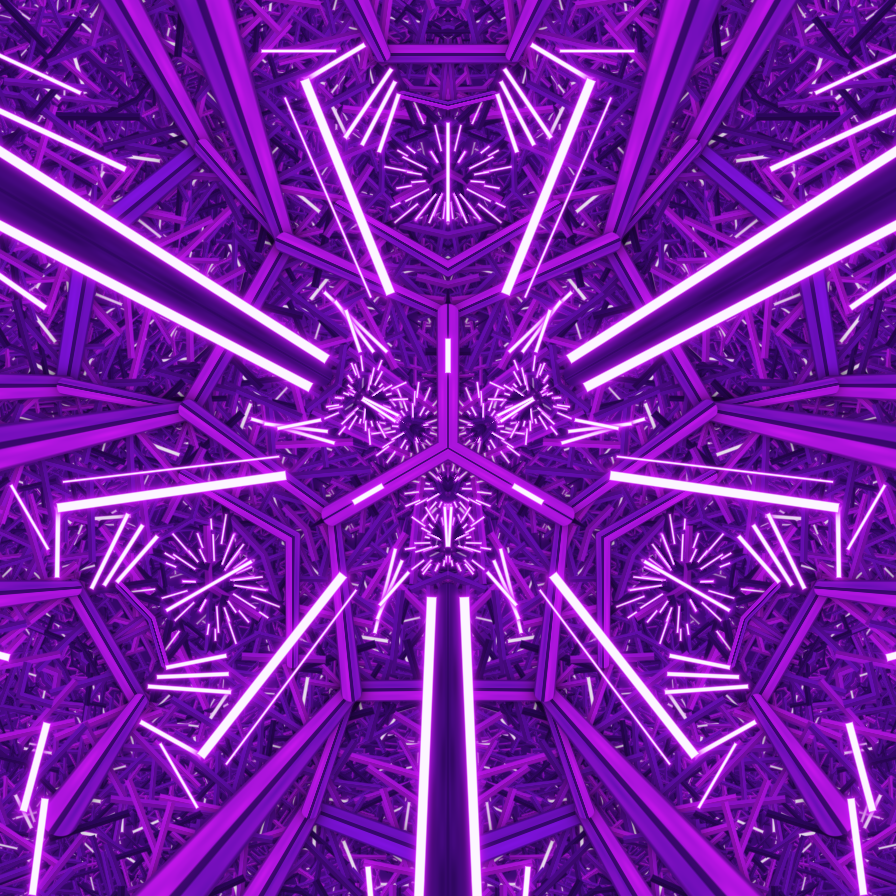
A WebGL 1 fragment shader for this background:

```glsl
precision highp float;
uniform vec2 u_resolution;

const vec3 DARK = vec3(0.17, 0.022, 0.36);
const vec3 VIOLET = vec3(0.40, 0.055, 0.70);
const vec3 MAGENTA = vec3(0.77, 0.085, 0.92);
const vec3 WHITE = vec3(0.99, 0.96, 1.0);
float px;

float hash(vec2 p) {
  return fract(sin(dot(p, vec2(127.1, 311.7))) * 4375.85);
}

float noise(vec2 p) {
  vec2 i = floor(p), f = fract(p);
  f *= f * (3.0 - 2.0 * f);
  return mix(mix(hash(i), hash(i + vec2(1, 0)), f.x),
             mix(hash(i + vec2(0, 1)), hash(i + 1.0), f.x), f.y);
}

// Six mirrored wedges, measured from the vertical axis
vec2 fold(vec2 p) {
  float a = abs(mod(atan(p.x, p.y) + 1.047198, 2.094395) - 1.047198);
  return length(p) * vec2(sin(a), cos(a));
}

// Position along and across the line from a to b
vec2 alongLine(vec2 p, vec2 a, vec2 b) {
  vec2 dir = normalize(b - a);
  return vec2(dot(p - a, dir), dot(p - a, vec2(-dir.y, dir.x)));
}

float boxDistance(vec2 p, vec2 halfSize) {
  vec2 q = abs(p) - halfSize;
  return length(max(q, 0.0)) + min(max(q.x, q.y), 0.0);
}

// Tapered metal strut with a dark seam and two faces
void beam(inout vec3 c, vec2 p, vec2 a, vec2 b, float wa, float wb, vec3 tint) {
  float len = length(b - a);
  vec2 q = alongLine(p, a, b);
  float s = clamp(q.x, 0.0, len);
  float w = mix(wa, wb, s / len);
  float v = q.y / w;
  float d = length(q - vec2(s, 0.0)) - w;
  float streak = noise(vec2(q.x * 22.0, v * 4.0));
  vec3 face = mix(VIOLET, tint, smoothstep(-0.2, 0.2, v) * 0.6 + streak * 0.4);
  float seam = 1.0 - smoothstep(0.1, 0.2, abs(v + 0.08));
  face = mix(face, DARK, max(seam * 0.85, smoothstep(0.8, 0.95, abs(v)) * 0.6));
  c *= 1.0 - 0.25 * exp(-max(d, 0.0) * 150.0);
  c = mix(c, face, smoothstep(px, -px, d));
}

// Glowing tube with a coloured fringe
void tube(inout vec3 c, vec2 p, vec2 a, vec2 b, float w) {
  float len = length(b - a);
  float d = boxDistance(alongLine(p, a, b) - vec2(len * 0.5, 0.0), vec2(len * 0.5, w));
  c = mix(c, MAGENTA * 1.1, 0.85 * exp(-max(d, 0.0) / (w * 0.7 + 0.001)));
  c = mix(c, WHITE, smoothstep(px, -px, d));
}

// Random rods, one in every cell of a grid
void rods(inout vec3 c, vec2 p, float scale) {
  vec2 cell = floor(p * scale);
  for (int j = -1; j <= 1; j++) {
    for (int i = -1; i <= 1; i++) {
      vec2 id = cell + vec2(float(i), float(j));
      vec2 seed = id + floor(scale);
      float tone = hash(seed + 7.3);
      float turn = 6.0 * hash(seed + 3.1);
      float angle = 0.5236 * (floor(turn) + 0.6 * fract(turn));
      vec2 dir = vec2(cos(angle), sin(angle));
      vec2 rel = p * scale - id - vec2(hash(seed), hash(seed + 5.7));
      float lit = step(0.88, tone) * step(25.0, scale);
      vec2 size = vec2(mix(0.95, 0.55, lit), mix(0.085, 0.05, lit));
      vec2 q = vec2(dot(rel, dir), dot(rel, vec2(-dir.y, dir.x)));
      float d = boxDistance(q, size) / scale;
      vec3 paint = mix(DARK, VIOLET, smoothstep(0.15, 0.4, tone));
      paint = mix(paint, MAGENTA, smoothstep(0.5, 0.85, tone) * 0.8);
      paint *= 0.8 + 0.2 * smoothstep(-0.1, 0.1, q.y / size.y);
      c = mix(c, MAGENTA, lit * 0.5 * exp(-max(d, 0.0) * 400.0));
      c = mix(c, mix(paint, WHITE, lit), smoothstep(px, -px, d));
    }
  }
}

// Irregular fan of short lights around a point
void burst(inout vec3 c, vec2 p, vec2 center, float radius) {
  vec2 rel = p - center;
  float r = length(rel);
  c = mix(c, DARK, 0.35 * smoothstep(radius, radius * 0.3, r));
  for (int i = 0; i < 2; i++) {
    float count = 17.0 + 6.0 * float(i);
    float turn = atan(rel.y, rel.x) * count / 6.2832;
    float k = floor(turn), h = hash(vec2(k, radius * 90.0 + count));
    float across = r * (fract(turn) - 0.5 + (h - 0.5) * 0.6) * 6.2832 / count;
    float near = radius * (0.2 + 0.75 * h);
    float far = near + radius * (0.12 + 0.4 * hash(vec2(k, count)));
    tube(c, vec2(r, across), vec2(near, 0), vec2(far, 0), 0.0008);
  }
}

void main() {
  px = 1.0 / min(u_resolution.x, u_resolution.y);
  vec2 p = fold((gl_FragCoord.xy - 0.5 * u_resolution) * px);
  vec3 c = mix(DARK, VIOLET, 0.7 * noise(p * 14.0));

  // Distant tangle, fine to coarse
  for (int i = 0; i < 6; i++) {
    rods(c, p, 80.0 * pow(0.76, float(i)));
    c = mix(c, DARK, 0.05);
  }
  burst(c, p, vec2(0, 0.30), 0.075);
  burst(c, p, vec2(0.039, 0.0225), 0.036);
  burst(c, p, vec2(0.091, 0.053), 0.04);

  // Rear frame
  vec2 node = vec2(0.181, 0.229), rear = vec2(0.273, 0.335), top = vec2(0.073, 0.44);
  beam(c, p, rear, vec2(0.387, 0.241), 0.013, 0.016, VIOLET * 1.25);
  beam(c, p, rear, vec2(0.40, 0.56), 0.012, 0.025, MAGENTA);
  beam(c, p, node, rear, 0.007, 0.010, MAGENTA);
  beam(c, p, vec2(0, 0.44), top, 0.011, 0.011, MAGENTA);
  beam(c, p, top, vec2(0.14, 0.58), 0.009, 0.022, MAGENTA);
  beam(c, p, vec2(0.05, 0.394), vec2(0, 0.382), 0.005, 0.005, MAGENTA);
  beam(c, p, vec2(0, 0.20), vec2(0.12, 0.27), 0.009, 0.007, MAGENTA);

  // Front frame
  beam(c, p, node, vec2(0.234, 0.135), 0.012, 0.012, MAGENTA);
  beam(c, p, node, vec2(0.338, 0.69), 0.011, 0.045, MAGENTA);
  beam(c, p, vec2(0, 0.148), node, 0.008, 0.012, MAGENTA);
  beam(c, p, vec2(0, 0.148), vec2(0), 0.013, 0.012, MAGENTA);
  beam(c, p, vec2(0.142, 0.082), vec2(0.75, 0.433), 0.013, 0.042, DARK);

  // Small lamp clusters
  tube(c, p, vec2(0, 0.253), vec2(0, 0.363), 0.0018);
  tube(c, p, vec2(0, 0.084), vec2(0, 0.122), 0.003);
  for (int i = 0; i < 3; i++) {
    float f = float(i);
    tube(c, p, vec2(0.055 + 0.004 * f, 0.395 + 0.014 * f), vec2(0.077 + 0.019 * f, 0.33 + 0.008 * f), 0.0022);
    tube(c, p, vec2(0.068 + 0.015 * f, 0.107), vec2(0.138 - 0.012 * f, 0.174 - 0.01 * f), 0.0018);
  }
  tube(c, p, vec2(0.093, 0.45), vec2(0.16, 0.41), 0.0025);
  tube(c, p, vec2(0.125, 0.443), vec2(0.208, 0.443), 0.0015);
  tube(c, p, vec2(0.095, 0.056), vec2(0.055, 0.036), 0.0015);
  tube(c, p, vec2(0.36, 0.311), vec2(0.53, 0.39), 0.003);
  tube(c, p, vec2(0.41, 0.396), vec2(0.53, 0.452), 0.002);
  tube(c, p, vec2(0.042, 0.541), vec2(0.114, 0.613), 0.004);
  tube(c, p, vec2(0.114, 0.585), vec2(0.2, 0.651), 0.004);

  // Large lamps
  tube(c, p, vec2(0.086, 0.168), vec2(0.182, 0.391), 0.001);
  tube(c, p, vec2(0.064, 0.172), vec2(0.16, 0.411), 0.005);
  tube(c, p, vec2(0.135, 0.099), vec2(0.75, 0.49), 0.0053);
  gl_FragColor = vec4(c, 1.0);
}
```
